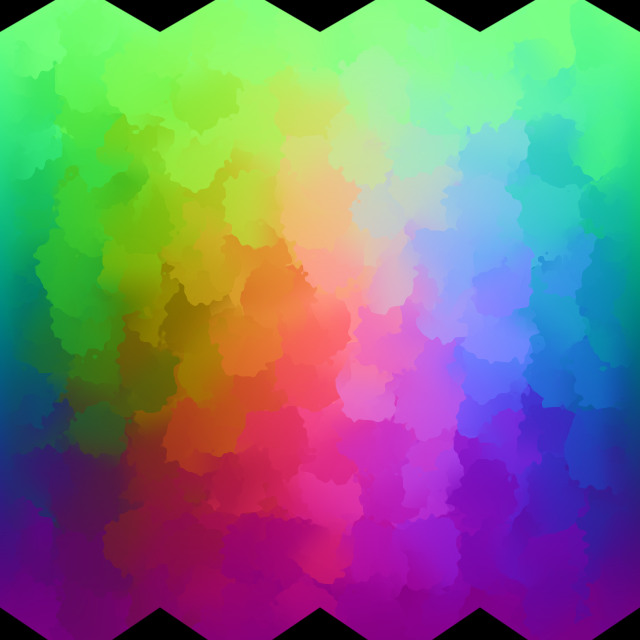
This background is drawn by a Shadertoy shader. Its source:

```glsl
// Spherical direction colours painted in ragged overlapping patches, framed by black zigzags.

const float PI = 3.14159;

float hash(vec2 p) {
    return fract(sin(dot(p, vec2(127.1, 311.7))) * 43758.5453);
}

vec2 hash2(vec2 p) {
    return vec2(hash(p), hash(p + 37.3));
}

float noise(vec2 p) {
    vec2 i = floor(p), f = fract(p);
    f = f * f * (3.0 - 2.0 * f);
    return mix(mix(hash(i), hash(i + vec2(1, 0)), f.x),
               mix(hash(i + vec2(0, 1)), hash(i + vec2(1, 1)), f.x), f.y);
}

// Colour of the sphere direction found at a longitude/latitude position
vec3 directionColor(vec2 uv) {
    float lon = 2.0 * PI * uv.x;
    float lat = PI * (clamp(uv.y, 0.02, 0.98) - 0.5);
    vec3 dir = vec3(-cos(lon) * cos(lat), sin(lat), -sin(lon) * cos(lat));
    return 0.5 + 0.5 * dir;
}

// Paints one jittered grid of patches, each sharp on one side and faded on the other
vec3 paintPatches(vec3 color, vec2 uv, float columns, float seed, float pixel) {
    vec2 base = floor(uv * columns);
    float sideFade = smoothstep(0.0, 0.07, min(uv.x, 1.0 - uv.x));

    for (int j = -1; j <= 1; j++)
    for (int i = -1; i <= 1; i++) {
        vec2 cell = base + vec2(i, j);
        vec2 id = cell + seed;
        vec2 center = (cell + 0.5 + 0.5 * (hash2(id) - 0.5)) / columns;

        // Turned, rounded box
        float turn = 1.2 * (hash(id + 5.1) - 0.5);
        vec2 q = mat2(cos(turn), sin(turn), -sin(turn), cos(turn)) * (uv - center);
        float shape = max(length(q) * 0.9, abs(q.x) + 0.3 * abs(q.y));

        // Coarse and fine torn edges
        float torn = 0.016 * (noise(uv * 32.0 + id * 3.7) - 0.5)
                   + 0.016 * (noise(uv * 105.0 + id * 7.3) - 0.5);
        float radius = mix(0.54, 0.68, hash(id + 9.4)) / columns;
        float mask = smoothstep(pixel, -pixel, shape + torn - radius);

        float angle = 2.0 * PI * hash(id + 13.7);
        float along = dot(uv - center, vec2(cos(angle), sin(angle)));
        float fade = smoothstep(-radius, 0.45 * radius, along);

        // The patch shows the colour of a place nearby
        vec2 shift = (hash2(id + 21.9) - 0.5) * vec2(0.08, 0.15);
        vec3 paint = directionColor(mix(uv, center, 0.55) + shift);
        color = mix(color, paint, 0.9 * mask * fade * sideFade);
    }
    return color;
}

void mainImage(out vec4 fragColor, in vec2 fragCoord) {
    vec2 uv = fragCoord / iResolution.xy;
    float pixel = 1.0 / iResolution.y;

    // Smooth field under three layers of patches
    vec3 color = directionColor(uv);
    color = paintPatches(color, uv, 9.0, 11.0, pixel);
    color = paintPatches(color, uv + vec2(0.0, 0.0), 10.0, 53.0, pixel);
    color = paintPatches(color, uv, 11.0, 97.0, pixel);

    // Black triangles along the top and bottom
    float spread = abs(fract(uv.x * 4.0 + 0.5) - 0.5) / 4.0;
    float top = 0.95 + 0.58 * spread - uv.y;
    float bottom = uv.y - 0.051 + 0.68 * spread;
    color *= smoothstep(-pixel, pixel, min(top, bottom));

    fragColor = vec4(color, 1.0);
}
```
